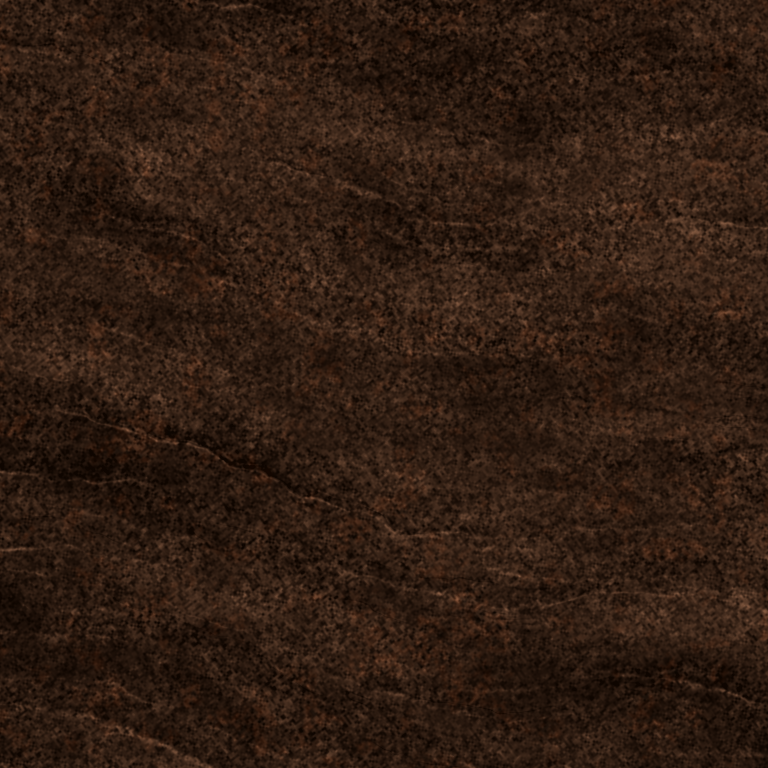
This texture is drawn by a WebGL 2 fragment shader. Its source:

```glsl
#version 300 es
precision highp float;
// Dark brown layered stone with slanting strata, thin pale veins and fine grain.

#define SLOPE 0.2
#define BEND 0.13
#define WOBBLE 0.04
#define GRAIN 1.6
#define CLOUDS 0.8
#define STREAKS 0.8
#define VEIN_WIDTH 0.0024
#define VEIN_LIFT 0.85
#define SHADOW 0.24
#define MEAN_TONE 0.4
#define DARK_BROWN vec3(0.11, 0.06, 0.03)
#define LIGHT_BROWN vec3(0.29, 0.19, 0.13)

uniform vec2 u_resolution;
out vec4 fragColor;

float hash(vec2 cell) {
    uvec2 q = uvec2(ivec2(cell)) * uvec2(1597334677u, 3812015801u);
    uint n = (q.x ^ q.y) * 1597334677u;
    n = (n ^ (n >> 15)) * 2246822519u;
    return float((n ^ (n >> 13)) >> 8) / 16777216.0;
}

float noise(vec2 p) {
    vec2 i = floor(p), f = fract(p);
    f = f * f * (3.0 - 2.0 * f);
    float low = mix(hash(i), hash(i + vec2(1, 0)), f.x);
    float high = mix(hash(i + vec2(0, 1)), hash(i + vec2(1, 1)), f.x);
    return mix(low, high, f.y);
}

// Each octave is turned by a fixed angle to hide the lattice.
float fbm(vec2 p) {
    float sum = 0.0, amp = 0.53;
    for (int i = 0; i < 4; i++) {
        sum += amp * noise(p);
        p = mat2(1.6, 1.2, -1.2, 1.6) * p + 17.3;
        amp *= 0.5;
    }
    return sum;
}

// Stretched noise that keeps its direction in every octave.
float strata(vec2 p) {
    float sum = 0.0, amp = 0.48;
    for (int i = 0; i < 4; i++) {
        sum += amp * noise(p);
        p = p * 2.03 + 11.7;
        amp *= 0.6;
    }
    return sum / 1.045;
}

// x: pale broken vein, y: soft shadow lying above it.
vec2 veins(vec2 s, float rows, float seed) {
    vec2 result = vec2(0.0);
    float row = floor(s.y * rows);
    for (int k = -1; k <= 1; k++) {
        float id = row + float(k);
        float centre = (id + 0.15 + 0.7 * hash(vec2(id, seed))) / rows;
        float drift = 0.025 * (noise(vec2(s.x * 5.0, id * 7.0 + seed)) - 0.5);
        float d = s.y - centre - drift;
        float extent = noise(vec2(s.x * 3.6 + id * 5.3, id * 3.0 + seed));
        float mask = smoothstep(0.35, 0.75, extent);
        float broken = noise(vec2(s.x * 38.0, id * 9.0 + seed));
        float width = VEIN_WIDTH * (0.65 + 0.7 * broken);
        float line = exp(-d * d / (width * width));
        float shade = smoothstep(0.0, 0.006, d) * exp(-max(d, 0.0) * 50.0);
        result = max(result, mask * vec2(line * (0.15 + 0.85 * broken), shade));
    }
    return result;
}

void main() {
    vec2 p = gl_FragCoord.xy / u_resolution;

    // Coordinates along and across the bent layers
    float bend = BEND * (noise(p * vec2(2.3, 2.0) + 3.7) - 0.5);
    float wobble = WOBBLE * (fbm(p * vec2(15.0, 19.0) + 41.0) - 0.5);
    vec2 s = vec2(p.x, p.y + SLOPE * p.x + bend + wobble + 1.0);

    // Broad mottling, small blotches and layer streaks
    float clouds = fbm(vec2(s.x * 6.0, s.y * 11.0)) - 0.5;
    float blotches = fbm(p * vec2(28.0, 40.0) + 13.0) - 0.5;
    float streaks = strata(vec2(s.x * 3.2, s.y * 17.0) + 23.0) - 0.5;

    // Fine mineral grain
    mat2 turn = mat2(0.8, 0.6, -0.6, 0.8);
    float coarse = noise(turn * p * 175.0 + 300.0) - 0.5;
    float fine = noise(turn * p.yx * 330.0 + 700.0) - 0.5;
    float grain = 0.48 * coarse + 0.62 * fine;
    float speck = smoothstep(0.3, 0.48, coarse) * smoothstep(-0.1, 0.3, blotches + fine * 0.4);

    // Veins, shadows and dark cracks
    vec2 major = veins(s, 10.0, 31.0);
    vec2 minor = veins(s + vec2(0.37, 0.0), 21.0, 83.0);
    float ridge = abs(strata(vec2(s.x * 2.6, s.y * 12.0) + 61.0) - 0.5);
    float crack = (1.0 - smoothstep(0.0, 0.025, ridge))
        * smoothstep(0.45, 0.75, noise(s * vec2(3.0, 8.0) + 5.0));

    float tone = MEAN_TONE + CLOUDS * clouds + 0.5 * blotches + STREAKS * streaks;
    tone += GRAIN * grain * clamp(0.9 + clouds + blotches, 0.5, 1.4) + 0.25 * speck;
    tone += VEIN_LIFT * (major.x + 0.55 * minor.x) * (1.0 + 1.5 * grain);
    tone -= SHADOW * (major.y + 0.3 * minor.y) + 0.2 * crack;
    tone = max(tone, -0.3);

    // Rusty tint in scattered flecks
    float rust = smoothstep(0.52, 0.75, fbm(p * 32.0 + 71.0));
    vec3 color = mix(DARK_BROWN, LIGHT_BROWN, tone);
    color += vec3(0.03, 0.004, -0.006) * rust * (0.6 + 2.0 * coarse);
    fragColor = vec4(clamp(color, 0.0, 1.0), 1.0);
}
```
